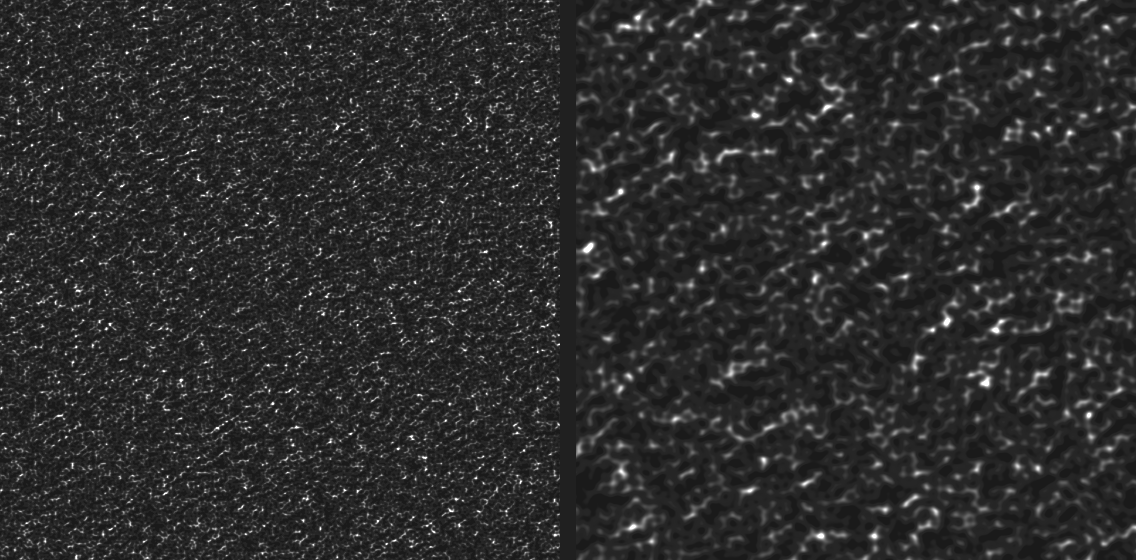
Left: the whole. Right: its middle third, enlarged.
Give the GLSL for this texture, as a WebGL 1 fragment shader.

```glsl
precision highp float;
// Dark grained surface with small pale flecks slanting up to the right.
// Slanted streak noise is broken up by fine upright grain; a tone curve keeps
// most of the height flat, darkens its pits and lifts its peaks to glints.

uniform vec2 u_resolution;

#define SLANT 0.47                      // streak angle in radians
#define STREAK_CELLS vec2(46.0, 112.0)  // cells per canvas, along and across
#define GRAIN_CELLS vec2(165.0, 188.0)
#define PATCH_CELLS vec2(10.0, 18.0)
#define WARP_CELLS 12.0
#define WARP_AMOUNT 0.012               // wander of the streak direction
#define LAYER_WEIGHTS vec3(0.69, 0.71, 0.12) // streak, grain, patch
#define BASE_GREY 0.148
#define PIT_DEPTH 0.036                 // darkening of the lowest parts
#define GLINT_START 0.3                 // height where the glints begin
#define GLINT_GAIN 0.07
#define NOISE_DEVIATION 0.216           // spread of raw gradient noise

// Unit gradient with a hashed direction for a lattice point.
vec2 latticeGradient(vec2 cell) {
    vec3 h = fract(cell.xyx * vec3(0.1031, 0.1030, 0.0973));
    h += dot(h, h.yzx + 33.33);
    float angle = 6.28318 * fract((h.x + h.y) * h.z);
    return vec2(cos(angle), sin(angle));
}

// Gradient noise scaled to unit deviation.
float gradientNoise(vec2 p) {
    vec2 cell = floor(p);
    vec2 f = p - cell;
    vec2 fade = f * f * f * (f * (f * 6.0 - 15.0) + 10.0);
    vec2 right = vec2(1.0, 0.0);
    vec2 up = vec2(0.0, 1.0);
    float a = dot(latticeGradient(cell), f);
    float b = dot(latticeGradient(cell + right), f - right);
    float c = dot(latticeGradient(cell + up), f - up);
    float d = dot(latticeGradient(cell + 1.0), f - 1.0);
    return mix(mix(a, b, fade.x), mix(c, d, fade.x), fade.y) / NOISE_DEVIATION;
}

// Maps the height to grey: dark pits, a nearly flat middle, steep glints.
float surfaceTone(float height) {
    float tilt = 0.01 * clamp(height, -1.0, 1.0);
    float pit = PIT_DEPTH * smoothstep(0.35, 1.3, -height);
    float glint = GLINT_GAIN * (exp(max(height - GLINT_START, 0.0)) - 1.0);
    return BASE_GREY + tilt - pit + glint;
}

void main() {
    vec2 uv = gl_FragCoord.xy / min(u_resolution.x, u_resolution.y);

    // Turn the axes to the slant, then bend them slightly.
    float c = cos(SLANT);
    float s = sin(SLANT);
    vec2 p = vec2(c * uv.x + s * uv.y, c * uv.y - s * uv.x);
    p.y += WARP_AMOUNT * NOISE_DEVIATION * gradientNoise(p * WARP_CELLS + 71.3);

    // Offsets keep the layers independent; the grain stays unslanted.
    vec3 layers = vec3(
        gradientNoise(p * STREAK_CELLS + 211.7),
        gradientNoise(uv * GRAIN_CELLS + 433.1),
        gradientNoise(p * PATCH_CELLS + 37.9));

    float grey = surfaceTone(dot(layers, LAYER_WEIGHTS));
    gl_FragColor = vec4(vec3(clamp(grey, 0.0, 1.0)), 1.0);
}
```
